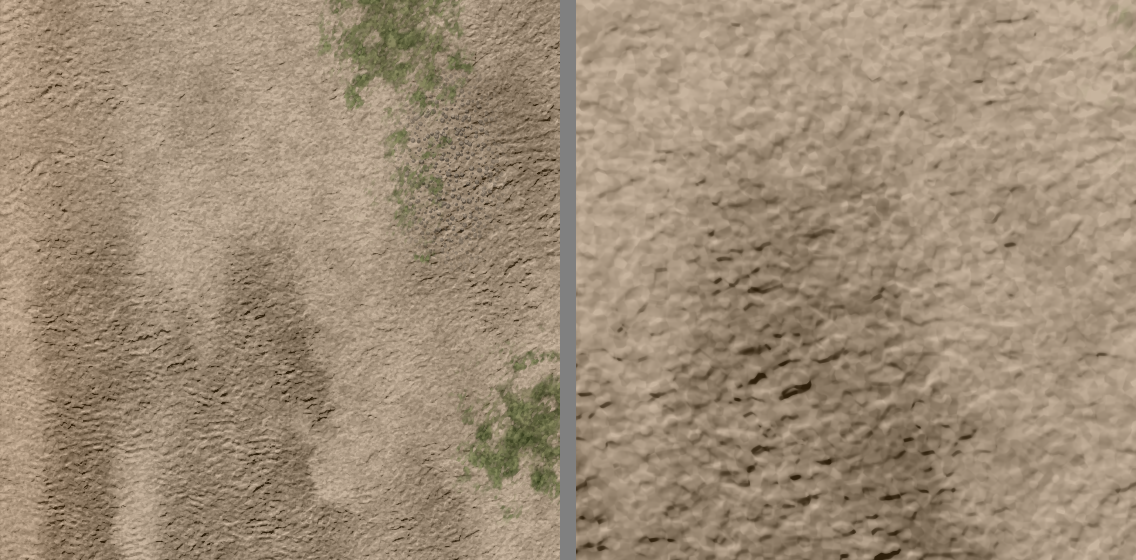
Left, the full canvas; right, a detail of the centre.
Give the GLSL for this texture, as a Shadertoy shader.

```glsl
const vec3 SHADOW_SOIL = vec3(0.25, 0.19, 0.11);
const vec3 PALE_SAND = vec3(0.725, 0.65, 0.565);
const vec3 DEEP_GRASS = vec3(0.18, 0.18, 0.08);
const vec3 DRY_GRASS = vec3(0.52, 0.50, 0.35);
const vec3 STONE = vec3(0.66, 0.60, 0.53);
const float TAU = 6.2831853;

vec3 hash3(vec2 p) {
    vec3 q = fract(p.xyx * vec3(0.1031, 0.1030, 0.0973));
    q += dot(q, q.yxz + 33.33);
    return fract((q.xxy + q.yzz) * q.zyx);
}

// Cellular noise: random cell values blended smoothly around jittered points
float cells(vec2 p) {
    vec2 id = floor(p), f = p - id;
    float sum = 0.0, total = 0.0;
    for (int j = -1; j <= 1; j++)
    for (int i = -1; i <= 1; i++) {
        vec2 o = vec2(i, j);
        vec3 h = hash3(id + o);
        vec2 d = o + h.xy - f;
        float w = exp(-7.0 * dot(d, d));
        sum += w * h.z;
        total += w;
    }
    return sum / total;
}

// Signed depth inside scattered round stones, positive inside
float stones(vec2 p) {
    vec2 id = floor(p), f = p - id;
    float depth = -1.0;
    for (int j = -1; j <= 1; j++)
    for (int i = -1; i <= 1; i++) {
        vec2 o = vec2(i, j);
        vec3 h = hash3(id + o + 71.0);
        depth = max(depth, 0.5 * h.z - length(o + h.xy - f));
    }
    return depth;
}

float band(float x, float centre, float halfWidth) {
    return 1.0 - smoothstep(0.45 * halfWidth, halfWidth, abs(x - centre));
}

float blob(vec2 p, vec2 centre, vec2 radius) {
    return 1.0 - smoothstep(0.25, 1.0, length((p - centre) / radius));
}

vec2 rotate(vec2 p, float a) {
    return mat2(cos(a), sin(a), -sin(a), cos(a)) * p;
}

// Rows of V-shaped bars; lane is the width of one arm
float tread(vec2 p, float rows, float lane, float steepness) {
    float arm = abs(fract(p.x / (2.0 * lane)) - 0.5) * 2.0 * lane;
    return 0.5 + 0.5 * sin(TAU * rows * (p.y + steepness * arm));
}

// Darker, churned soil along the wheel tracks
float mudMask(vec2 p) {
    float low = 1.0 - smoothstep(0.46, 0.62, p.y);
    float left = band(p.x, 0.15 + 0.015 * sin(5.0 * p.y), 0.12) * (0.4 + 0.6 * low);
    float middle = band(p.x, 0.46, 0.085 + 0.17 * (1.0 - smoothstep(0.0, 0.5, p.y))) * low;
    float hollow = blob(p, vec2(0.29, 0.36), vec2(0.1, 0.2));
    float right = band(p.x - 0.28 * (p.y - 0.5), 0.84, 0.17) * smoothstep(0.3, 0.5, p.y);
    float foot = 0.7 * blob(p, vec2(0.76, 0.08), vec2(0.18, 0.16));
    float pale = blob(rotate(p - vec2(0.24, 0.12), -0.2), vec2(0), vec2(0.07, 0.2))
               + blob(rotate(p - vec2(0.57, 0.19), 0.8), vec2(0), vec2(0.13, 0.05));
    return clamp(left + middle + 0.7 * hollow + 0.7 * right + foot - pale, 0.0, 1.0);
}

// Surface relief: flattened clods, fine crumbs and tyre bars
float relief(vec2 p, float mud, float wear) {
    vec2 bent = p + 0.006 * vec2(sin(17.0 * p.y + 31.0 * p.x), sin(23.0 * p.x + 39.0 * p.y));
    vec2 s = vec2(bent.x, bent.y - 0.2 * p.x * p.x);
    float h = 0.5 * cells(s * vec2(42.0, 62.0)) + 0.65 * cells(s * vec2(86.0, 130.0) + 9.0);
    h += 0.5 * cells(p * vec2(165.0, 205.0) + 31.0);
    h *= mix(0.55, 1.0, mud);
    float upperLeft = band(p.x, 0.04, 0.2) * smoothstep(0.3, 0.6, p.y);
    float lower = band(p.x, 0.28, 0.36) * (1.0 - smoothstep(0.3, 0.55, p.y));
    float right = band(p.x - 0.3 * (p.y - 0.5), 0.87, 0.16) * smoothstep(0.3, 0.5, p.y);
    h += wear * 0.42 * upperLeft * tread(bent, 46.0, 0.03, 0.7);
    h += wear * 0.32 * lower * tread(bent, 72.0, 0.037, 0.35);
    h += wear * 0.4 * right * (0.5 + 0.5 * sin(TAU * 40.0 * (bent.y - 0.3 * bent.x)));
    return h;
}

void mainImage(out vec4 fragColor, in vec2 fragCoord) {
    vec2 p = fragCoord / iResolution.xy;
    float broad = cells(p * vec2(10.0, 6.0) + 4.0);
    float patches = cells(p * vec2(27.0, 22.0) + 17.0);
    float mottle = cells(p * vec2(62.0, 70.0) + 29.0);
    float grain = cells(p * 250.0);
    vec2 warped = p + 0.06 * (vec2(broad, patches) - 0.5) + 0.02 * (mottle - 0.5);
    float mud = clamp(mudMask(warped) + 0.4 * (patches - 0.5) + 0.25 * (mottle - 0.5), 0.0, 1.0);

    // Directional light, with sparse deep crevices
    vec2 toLight = 0.0026 * vec2(-0.4, 0.92);
    float wear = smoothstep(0.2, 0.65, patches);
    float slope = relief(p, mud, wear) - relief(p + toLight, mud, wear);
    float sparse = smoothstep(0.5, 0.75, cells(p * vec2(23.0, 19.0) + 53.0));
    float crevice = smoothstep(0.14, 0.36, -slope) * (0.15 + 0.85 * sparse);
    float tone = 0.93 - 0.33 * mud + 0.2 * (broad - 0.5) + 0.16 * (patches - 0.5);
    tone += 0.14 * (mottle - 0.5) + 0.24 * (grain - 0.5);
    tone += slope * (slope < 0.0 ? 0.85 : 0.65) - 0.36 * crevice;
    vec3 color = mix(SHADOW_SOIL, PALE_SAND, clamp(tone, -0.15, 1.12));
    color += vec3(0.015, 0.0, -0.01) * (1.0 - smoothstep(0.05, 0.3, p.x));

    // Gravel beside the upper grass
    float gravel = blob(p, vec2(0.8, 0.7), vec2(0.14, 0.25));
    float depth = stones(p * 110.0);
    float shade = stones((p + toLight) * 110.0);
    color *= 1.0 - 0.35 * gravel * smoothstep(-0.1, 0.1, shade);
    color = mix(color, STONE * (0.8 + 0.4 * grain), 0.6 * gravel * smoothstep(0.0, 0.2, depth));

    // Tufted grass thinning out into bare soil
    float cover = max(blob(warped, vec2(0.71, 0.95), vec2(0.18, 0.2)),
                      blob(warped, vec2(0.95, 0.24), vec2(0.2, 0.19)));
    cover = max(cover, 0.45 * blob(warped, vec2(0.73, 0.7), vec2(0.09, 0.28)));
    float tufts = cells(p * 38.0 + 83.0);
    float blades = cells(rotate(p, 0.5) * vec2(200.0, 110.0));
    float grass = smoothstep(0.25, 1.15, cover + 0.9 * (tufts - 0.5) + 0.8 * (blades - 0.5));
    float light = clamp(0.75 * blades + 0.5 * (mottle - 0.5) + 0.4 * (grain - 0.5) + 0.12, 0.0, 1.0);
    vec3 green = mix(DEEP_GRASS, DRY_GRASS, light) + vec3(-0.03, 0.02, -0.02) * tufts;
    color = mix(color, green, 0.85 * grass * smoothstep(0.0, 0.25, cover));

    fragColor = vec4(clamp(color, 0.0, 1.0), 1.0);
}
```
